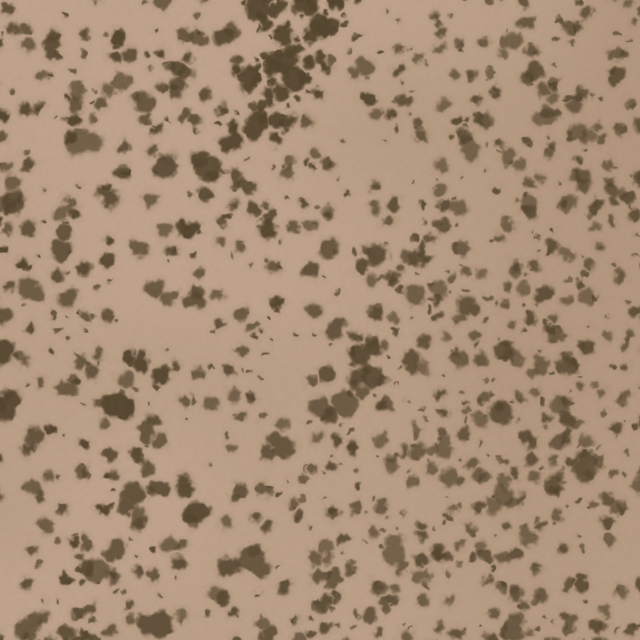
This texture is drawn by a Shadertoy shader. Its source:

```glsl
// Soft dark mould-like colonies scattered in clumps over warm beige paper.

const vec3 PAPER_LIGHT = vec3(0.745, 0.635, 0.545);
const vec3 PAPER_SHADE = vec3(0.680, 0.575, 0.475);
const vec3 HALO_BROWN = vec3(0.580, 0.475, 0.370);
const vec3 INK = vec3(0.315, 0.257, 0.170);

// Sine-free hashes
float hash1(vec2 p) {
    vec3 q = fract(p.xyx * 0.1031);
    q += dot(q, q.yzx + 33.33);
    return fract((q.x + q.y) * q.z);
}

vec2 hash2(vec2 p) {
    return vec2(hash1(p), hash1(p + 57.3));
}

// Smooth value noise
float noise(vec2 p) {
    vec2 i = floor(p);
    vec2 f = fract(p);
    f = f * f * (3.0 - 2.0 * f);
    float low = mix(hash1(i), hash1(i + vec2(1, 0)), f.x);
    float high = mix(hash1(i + vec2(0, 1)), hash1(i + vec2(1, 1)), f.x);
    return mix(low, high, f.y);
}

vec2 noiseOffset(vec2 p) {
    return vec2(noise(p), noise(p + 31.7)) - 0.5;
}

// Dense tapered mass hanging from the top edge
float colonyMask(vec2 p, vec2 top, vec2 tip) {
    vec2 axis = tip - top;
    float t = clamp(dot(p - top, axis) / dot(axis, axis), 0.0, 1.0);
    float d = length(p - top - axis * t) - mix(0.075, 0.035, t);
    return 1.0 - smoothstep(-0.01, 0.015, d + 0.03 * (noise(p * 25.0) - 0.5));
}

// Jittered spots, some paired; returns x = ink cover, y = halo
vec2 spotLayer(vec2 p, float cells, float minRadius, float maxRadius,
               float share, float softness, float seed) {
    float clear = 1.0;
    float halo = 0.0;
    vec2 home = floor(p * cells);
    for (int y = -1; y <= 1; y++) {
        for (int x = -1; x <= 1; x++) {
            vec2 cell = home + vec2(x, y);
            vec2 key = cell + 100.0 + seed;
            vec2 center = (cell + hash2(key)) / cells;
            float colony = colonyMask(center, vec2(0.475, 1.0), vec2(0.42, 0.81));
            float patches = 0.45 + 1.1 * noise(center * 7.0 + 4.0);
            patches *= mix(0.85, 1.2, smoothstep(0.2, 0.9, center.x));
            if (hash1(key + 11.1) > share * patches + colony) continue;

            float size = hash1(key + 23.4);
            float radius = mix(minRadius, maxRadius, size * size);
            radius *= mix(1.08, 0.88, center.x) + 0.3 * colony;
            float angle = 6.2832 * hash1(key + 37.9);
            float paired = step(0.55, hash1(key + 41.2));
            vec2 twin = center + radius * paired * vec2(cos(angle), sin(angle));
            float d = min(length(p - center) - radius,
                          length(p - twin) - radius * mix(1.0, 0.75, paired));

            float opacity = mix(0.66, 0.98, hash1(key + 53.6));
            opacity *= mix(1.0, 0.87, smoothstep(0.3, 1.1, center.x + 0.4 - 0.4 * center.y));
            opacity = mix(opacity, 0.92, colony);
            clear *= 1.0 - opacity * (1.0 - smoothstep(-softness, softness, d));
            halo = max(halo, 1.0 - smoothstep(-0.004, 0.012, d));
        }
    }
    return vec2(1.0 - clear, halo);
}

void mainImage(out vec4 fragColor, in vec2 fragCoord) {
    vec2 uv = fragCoord / iResolution.y;

    // Ragged, lobed outlines
    vec2 ragged = uv + 0.008 * noiseOffset(uv * 75.0) + 0.005 * noiseOffset(uv * 170.0);

    vec2 large = spotLayer(ragged, 18.0, 0.011, 0.020, 0.37, 0.0042, 3.0);
    vec2 medium = spotLayer(ragged, 30.0, 0.007, 0.012, 0.48, 0.0038, 219.0);
    vec2 small = spotLayer(ragged, 42.0, 0.002, 0.006, 0.24, 0.0026, 407.0);
    float cover = 1.0 - (1.0 - large.x) * (1.0 - medium.x) * (1.0 - small.x);
    float halo = max(max(large.y, medium.y), 0.5 * small.y);

    // Paper with broad shading and brown stain near the spots
    float shade = 0.55 * smoothstep(0.35, 1.0, uv.x) + 0.5 * (noise(uv * 5.0) - 0.4);
    vec3 color = mix(PAPER_LIGHT, PAPER_SHADE, clamp(shade, 0.0, 1.0));
    color = mix(color, HALO_BROWN, 0.28 * halo);

    // Ink with faint mottling
    float mottle = noise(uv * 140.0) - 0.5;
    color = mix(color, INK * (1.0 + 0.12 * mottle), cover * (0.96 + 0.1 * mottle));
    color += 0.012 * (noise(uv * 220.0) - 0.5);

    fragColor = vec4(clamp(color, 0.0, 1.0), 1.0);
}
```
